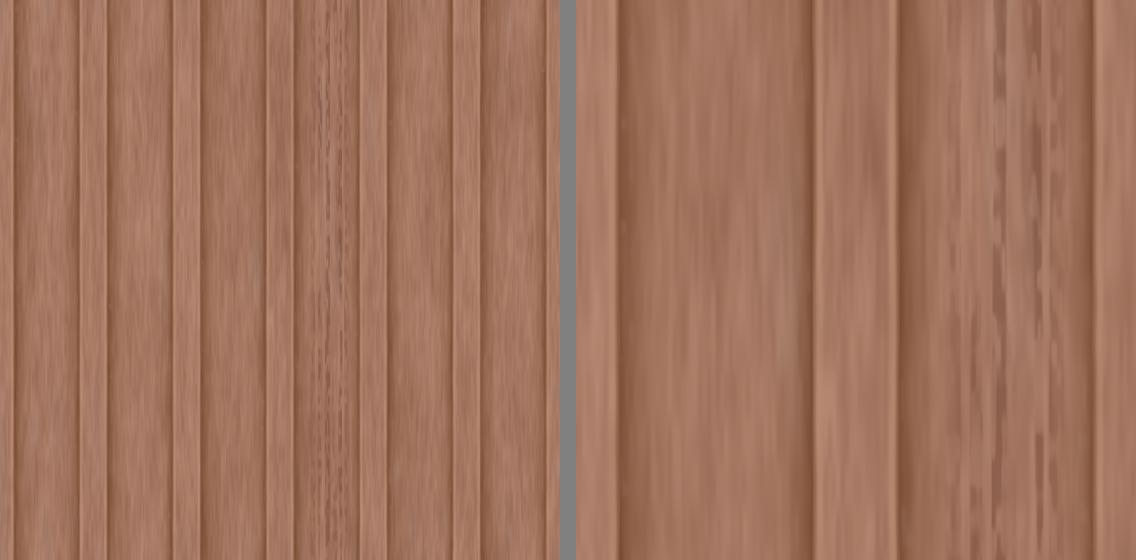
Left: the whole. Right: its middle third, enlarged.
Reproduce this texture procedurally as a Shadertoy shader.

```glsl
// Board-and-batten timber wall: six upright battens over wide boards.
// Battens come from a repeated signed distance; wrapping noise stretched along
// the height gives grain, pores and weathering, and soft shadows fill the seams.

const float REPEATS = 6.0;            // battens across the canvas
const float BATTEN_HALF = 0.0257;     // half width of a batten
const float SHADOW_LEFT = 0.0080;     // shadow reach on the left of a batten
const float SHADOW_RIGHT = 0.0120;    // shadow reach on the right of a batten
const float BEVEL = 0.0022;           // width of the worn batten edge
const float GRAIN_CONTRAST = 0.125;
const float PORED_BOARD = 3.0;        // the board with open dark pores

const vec3 WOOD = vec3(0.650, 0.470, 0.386);
const vec3 PALE_EDGE = vec3(0.735, 0.555, 0.450);
const vec3 SHADOW = vec3(0.445, 0.270, 0.165);
const vec3 PORE = vec3(0.460, 0.290, 0.225);
const vec3 WEATHERED = vec3(0.645, 0.500, 0.435);

float hash(vec2 p) {
    vec3 q = fract(vec3(p.xyx) * vec3(0.1031, 0.1030, 0.0973));
    q += dot(q, q.yzx + 33.33);
    return fract((q.x + q.y) * q.z);
}

// Value noise that wraps after 'cells' steps, so the canvas tiles.
float noise(vec2 uv, vec2 cells, float seed) {
    vec2 p = uv * cells;
    vec2 i = floor(p);
    vec2 f = fract(p);
    f = f * f * (3.0 - 2.0 * f);
    vec2 a = mod(i, cells) + seed * 17.0;
    vec2 b = mod(i + 1.0, cells) + seed * 17.0;
    return mix(mix(hash(a), hash(vec2(b.x, a.y)), f.x),
               mix(hash(vec2(a.x, b.y)), hash(b), f.x), f.y);
}

// Fibres of several widths, centred on zero.
float woodGrain(vec2 uv, float seed) {
    vec2 bent = uv + vec2(0.003 * (noise(uv, vec2(24.0, 7.0), seed) - 0.5), 0.0);
    float sum = 0.0;
    float weight = 0.23;
    vec2 cells = vec2(80.0, 7.0);
    for (int i = 0; i < 4; i++) {
        sum += weight * (noise(bent, cells, seed + float(i)) - 0.5);
        cells = floor(cells * vec2(1.7, 1.8));
        weight *= 1.16;
    }
    return sum;
}

void mainImage(out vec4 fragColor, in vec2 fragCoord) {
    vec2 uv = fragCoord / iResolution.xy;
    float pixel = 1.0 / iResolution.x;

    // Signed offset from the nearest batten, and distance past its edge
    float column = uv.x * REPEATS;
    float offset = (column - floor(column + 0.5)) / REPEATS;
    float edge = abs(offset) - BATTEN_HALF;
    edge += 0.0005 * (noise(uv, vec2(12.0, 45.0), 3.0) - 0.5);
    float batten = 1.0 - smoothstep(-pixel, pixel, edge);
    float onRight = step(0.0, offset);

    // Each board and batten has its own grain and slight tone
    float board = floor(column);
    float battenId = mod(floor(column + 0.5), REPEATS);
    float piece = edge > 0.0 ? board + 1.0 : battenId + 11.0;
    float grain = woodGrain(uv, piece);
    float tone = 0.014 * (hash(vec2(piece, 5.0)) - 0.5);
    tone += 0.028 * (noise(uv, vec2(18.0, 5.0), 8.0) - 0.5);
    vec3 color = WOOD + tone + GRAIN_CONTRAST * grain;

    // Long greyish weathered patches
    float patches = noise(uv, vec2(38.0, 4.0), 21.0) * 0.7
                  + noise(uv, vec2(110.0, 13.0), 22.0) * 0.3;
    float weathering = 0.45 * smoothstep(0.6, 0.9, patches);
    color = mix(color, WEATHERED + GRAIN_CONTRAST * grain, weathering);

    // Fine dark pores in long rows, gathered near the middle of one board
    float across = fract(column);
    float band = smoothstep(0.22, 0.48, across) * (1.0 - smoothstep(0.64, 0.82, across));
    float pored = (1.0 - step(0.5, abs(board - PORED_BOARD))) * band;
    float rows = noise(uv, vec2(230.0, 1.0), 31.0) * 0.7
               + noise(uv, vec2(170.0, 5.0), 33.0) * 0.3;
    float breaks = noise(uv, vec2(330.0, 70.0), 32.0);
    float pores = smoothstep(0.48, 0.72, rows) * (0.25 + 0.75 * smoothstep(0.25, 0.7, breaks));
    color = mix(color, PORE, 0.55 * pored * pores);

    // Seam shadows, deeper and wider on the right of each batten
    float reach = mix(SHADOW_LEFT, SHADOW_RIGHT, onRight);
    reach *= 0.8 + 0.4 * noise(uv, vec2(12.0, 18.0), 41.0);
    float shade = exp(-max(edge, 0.0) / reach) * (1.0 - batten);
    color = mix(color, SHADOW + 0.06 * grain, 0.85 * shade);

    // Faint pale scuffs beside the seams
    float scuff = smoothstep(0.74, 0.92, noise(uv, vec2(150.0, 64.0), 51.0));
    float nearSeam = smoothstep(0.0, 0.003, edge) * (1.0 - smoothstep(0.004, 0.012, edge));
    color = mix(color, WEATHERED, 0.22 * scuff * nearSeam);

    // Rounded batten: worn pale rims with a thin dark outer lip
    float rimDistance = (edge + 0.0044) / BEVEL;
    float rim = exp(-rimDistance * rimDistance) * batten;
    float rimWear = 0.4 + 0.5 * noise(uv, vec2(12.0, 30.0), 61.0);
    color = mix(color, PALE_EDGE, rim * rimWear);
    float lip = smoothstep(-0.0030, 0.0, edge) * batten;
    color = mix(color, SHADOW, lip * mix(0.50, 0.60, onRight));

    fragColor = vec4(clamp(color, 0.0, 1.0), 1.0);
}
```
